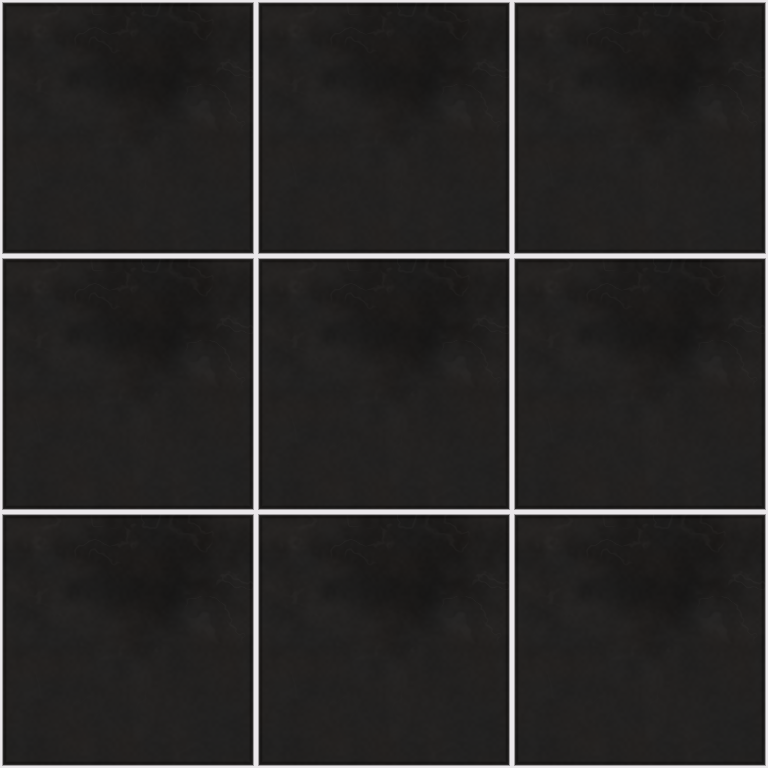
This texture is drawn by a WebGL 1 fragment shader. Its source:

```glsl
precision highp float;
// Three by three square near-black stone tiles with thin pale grout.
// Every tile carries the same wear: a mottled darker stain in the upper
// right, faint veins and fine grain, all from layered value noise.

uniform vec2 u_resolution;

const float TILES = 3.0;
const float GROUT_HALF = 0.0105;    // lengths are in tile widths
const float GROUT_SOFT = 0.0045;
const float RIM_POS = 0.020;
const float RIM_WIDTH = 0.005;
const float RIM_DEPTH = 0.045;
const vec2 STAIN_CENTER = vec2(0.63, 0.78);
const vec2 STAIN_RADIUS = vec2(0.42, 0.34);
const float STAIN_DEPTH = 0.030;
const float MOTTLE = 0.022;
const float GRAIN = 0.010;
const float STREAK = 0.006;
const float VEIN = 0.022;
const vec3 GROUT = vec3(0.92, 0.91, 0.92);
const vec3 STONE = vec3(0.135, 0.130, 0.127);
const vec3 WARM_TINT = vec3(0.010, 0.001, -0.004);

float hash(vec2 p) {
  vec3 q = fract(vec3(p.xyx) * 0.1031);
  q += dot(q, q.yzx + 33.33);
  return fract((q.x + q.y) * q.z);
}

float noise(vec2 p) {
  vec2 i = floor(p);
  vec2 f = fract(p);
  f = f * f * (3.0 - 2.0 * f);
  float low = mix(hash(i), hash(i + vec2(1.0, 0.0)), f.x);
  float high = mix(hash(i + vec2(0.0, 1.0)), hash(i + vec2(1.0, 1.0)), f.x);
  return mix(low, high, f.y);
}

float fbm(vec2 p) {
  float sum = 0.0;
  float amp = 0.5;
  for (int i = 0; i < 5; i++) {
    sum += amp * noise(p);
    p = mat2(1.6, 1.2, -1.2, 1.6) * p + 17.3;
    amp *= 0.5;
  }
  return sum / 0.96875;
}

// Thin curved lines where warped noise crosses its middle value.
float veins(vec2 p) {
  vec2 warp = vec2(fbm(p * 5.0 + 40.0), fbm(p * 5.0 + 70.0));
  float ridge = abs(noise(p * vec2(7.0, 11.0) + 4.0 * warp) - 0.5);
  float broken = smoothstep(0.50, 0.70, noise(p * 9.0 + 90.0));
  return broken * (1.0 - smoothstep(0.0, 0.07, ridge));
}

vec3 stone(vec2 p) {
  // Ragged stain, strongest near its center
  vec2 offset = (p - STAIN_CENTER) / STAIN_RADIUS;
  float ragged = length(offset) + 0.9 * (fbm(p * 7.0 + 11.0) - 0.5);
  float stain = 1.0 - smoothstep(0.35, 1.05, ragged);
  float upper = smoothstep(0.15, 0.75, p.y);

  // Mottling fades towards the smoother lower part
  float mottle = fbm(p * 13.0 + 29.0) - 0.5;
  float grain = noise(p * 72.0 + 5.0) - 0.5;
  float streak = noise(vec2(p.x * 26.0, p.y * 2.5) + 60.0) - 0.5;
  float shade = MOTTLE * mottle * mix(0.45, 1.5, upper);
  shade += GRAIN * grain + STREAK * streak;
  shade -= STAIN_DEPTH * stain;
  shade += VEIN * veins(p) * mix(0.15, 1.0, upper);

  float warmth = noise(p * 10.0 + 120.0) - 0.4;
  return STONE + shade + WARM_TINT * warmth;
}

void main() {
  vec2 uv = gl_FragCoord.xy / u_resolution;
  vec2 tile = fract(uv * TILES);
  vec2 toEdge = min(tile, 1.0 - tile);
  float edge = min(toEdge.x, toEdge.y);

  // Dark rim just inside the grout
  float rimDist = (edge - RIM_POS) / RIM_WIDTH;
  vec3 color = stone(tile) - RIM_DEPTH * exp(-rimDist * rimDist);

  // Soft grout, never sharper than the pixel grid
  float pixel = TILES / min(u_resolution.x, u_resolution.y);
  float soft = max(GROUT_SOFT, 0.7 * pixel);
  float grout = 1.0 - smoothstep(GROUT_HALF - soft, GROUT_HALF + soft, edge);
  gl_FragColor = vec4(mix(color, GROUT, grout), 1.0);
}
```
